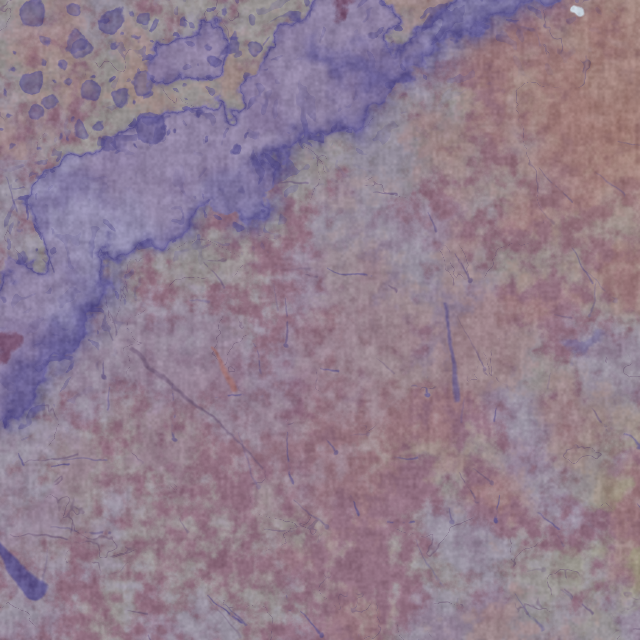
Reproduce this texture procedurally as a Shadertoy shader.

```glsl
// Weathered painted canvas: rosy washes, a violet ink spill with dark rims, spots and scratches
float hash(vec2 p) {
    vec3 q = fract(p.xyx * vec3(0.1031, 0.1030, 0.0973));
    q += dot(q, q.yzx + 33.33);
    return fract((q.x + q.y) * q.z);
}

float noise(vec2 p) {
    vec2 i = floor(p), f = fract(p);
    f = f * f * (3.0 - 2.0 * f);
    return mix(mix(hash(i), hash(i + vec2(1, 0)), f.x),
               mix(hash(i + vec2(0, 1)), hash(i + vec2(1, 1)), f.x), f.y);
}

float fbm(vec2 p) {
    float sum = 0.0, amp = 0.52;
    for (int i = 0; i < 5; i++) {
        sum += amp * noise(p);
        p = mat2(1.6, 1.2, -1.2, 1.6) * p + 17.3;
        amp *= 0.5;
    }
    return sum;
}

vec2 offset(vec2 p) { return vec2(fbm(p), fbm(p + 31.0)) - 0.5; }

// Distance to a stroke whose radius tapers from ra to rb
float stroke(vec2 p, vec2 a, vec2 b, float ra, float rb) {
    vec2 ab = b - a;
    float h = clamp(dot(p - a, ab) / dot(ab, ab), 0.0, 1.0);
    return length(p - a - ab * h) - mix(ra, rb, h);
}

float fill(float d, float soft) { return 1.0 - smoothstep(-soft, soft, d); }

float spill(vec2 p) {
    float d = stroke(p, vec2(0.01, 0.46), vec2(0.14, 0.68), 0.09, 0.085);
    d = min(d, stroke(p, vec2(0.14, 0.68), vec2(0.38, 0.79), 0.085, 0.065));
    d = min(d, stroke(p, vec2(0.36, 0.79), vec2(0.55, 0.92), 0.06, 0.09));
    d = min(d, stroke(p, vec2(0.56, 0.89), vec2(0.84, 1.02), 0.04, 0.02));
    d = min(d, stroke(p, vec2(0.25, 0.88), vec2(0.34, 0.93), 0.025, 0.04));
    d = min(d, length(p - vec2(0.38, 0.71)) - 0.042);
    // Bare islands left inside the ink
    d = max(d, -stroke(p, vec2(0.36, 0.84), vec2(0.42, 0.98), 0.022, 0.035));
    d = max(d, -stroke(p, vec2(0.62, 0.94), vec2(0.67, 0.99), 0.014, 0.02));
    return max(d, -stroke(p, vec2(0.0, 0.66), vec2(0.06, 0.60), 0.035, 0.012));
}

void mainImage(out vec4 fragColor, in vec2 fragCoord) {
    vec2 uv = fragCoord / iResolution.xy;
    float px = 0.7 / iResolution.y;
    vec2 warp = offset(uv * 9.0), ragged = offset(uv * 36.0 + 7.0);
    vec2 p = uv + warp * 0.1 + ragged * 0.05, q = uv + warp * 0.03 + ragged * 0.008;
    float cloud = fbm(uv * 3.5 + 4.0), blotch = fbm(uv * 17.0), mottle = fbm(uv * 60.0);
    vec3 ink = vec3(0.35, 0.32, 0.55), brown = vec3(0.44, 0.36, 0.47);

    // Rosy, grey-green, lilac and warm washes
    float tone = 0.35 * cloud + 0.35 * blotch + 0.3 * mottle;
    vec3 col = mix(vec3(0.57, 0.44, 0.51), vec3(0.59, 0.57, 0.57), smoothstep(0.39, 0.59, tone));
    float lilac = smoothstep(0.43, 0.62, 0.7 * fbm(uv * 7.0 + 61.0) + 0.3 * mottle);
    col = mix(col, vec3(0.58, 0.55, 0.64), 0.65 * lilac);
    float rose = fill(stroke(uv + warp * 0.2, vec2(0.0, 0.16), vec2(0.36, 0.38), 0.04, 0.13), 0.12);
    col = mix(col, vec3(0.57, 0.42, 0.53), 0.5 * rose * smoothstep(0.35, 0.6, blotch));
    float warm = smoothstep(0.46, 0.62, 0.7 * fbm(uv * 9.0 + 90.0) + 0.3 * mottle);
    col = mix(col, vec3(0.62, 0.48, 0.46), 0.5 * warm * smoothstep(0.2, 0.8, uv.x + step(0.75, uv.y)));
    float glow = exp(-22.0 * dot(uv - vec2(1.02, 0.83), uv - vec2(1.02, 0.83)));
    col = mix(col, vec3(0.65, 0.50, 0.44), 0.6 * glow);
    float lime = fill(length((uv - vec2(1.02, 0.17)) * vec2(1.0, 0.7)) - 0.1, 0.12);
    col = mix(col, vec3(0.61, 0.61, 0.49), 0.7 * lime * smoothstep(0.4, 0.58, blotch));

    // Irregular broken brown veins
    float vein = abs(fbm(uv * 7.0 + warp + 12.0) - 0.5);
    col = mix(col, brown, 0.6 * fill(vein - 0.003, 0.004) * smoothstep(0.48, 0.56, blotch));

    // Violet spill with pigment gathered at its ragged rim
    float d = spill(p), body = fill(d, 0.003);
    vec3 wash = mix(vec3(0.50, 0.47, 0.64), vec3(0.57, 0.55, 0.69), smoothstep(0.36, 0.56, blotch));
    wash = mix(wash, vec3(0.56, 0.48, 0.61), 0.5 * smoothstep(0.48, 0.62, cloud));
    col = mix(col, wash, 0.93 * body);
    float lower = smoothstep(-0.02, 0.06, uv.x * 0.75 - uv.y + 0.47);
    float pool = exp(-abs(d + 0.005) / mix(0.005, 0.02, lower * blotch * 1.6));
    col = mix(col, ink, 0.9 * pool * smoothstep(0.25, 0.48, blotch));
    float dark = fill(stroke(p, vec2(0.01, 0.39), vec2(0.13, 0.49), 0.015, 0.025), 0.03)
               + fill(stroke(p, vec2(0.5, 0.91), vec2(0.63, 0.88), 0.015, 0.02), 0.025);
    col = mix(col, ink, 0.75 * min(dark, 1.0) * body);

    // Droplets splashed close to the rim
    float drops = smoothstep(0.74, 0.82, noise(uv * 75.0 + warp * 9.0)) * exp(-abs(d) / 0.035);
    col = mix(col, ink, 0.75 * drops);

    // Ink spots scattered over the upper left
    for (int i = 0; i < 60; i++) {
        float k = float(i);
        vec2 c = vec2(0.4 * hash(vec2(k, 3.0)), 0.76 + 0.24 * hash(vec2(k, 8.0)));
        float r = mix(0.003, 0.022, pow(hash(vec2(k, 15.0)), 4.0));
        float s = length(uv + ragged * 0.025 - c) - r;
        col = mix(col, ink, fill(s, 0.001 + px) * (0.3 + 0.4 * exp(-abs(s) / 0.004) + 0.5 * (blotch - 0.3)));
    }

    // Thin scratches, some ending in a bead
    for (int i = 0; i < 90; i++) {
        float k = float(i), kind = hash(vec2(k, 21.0)), jitter = hash(vec2(k, 27.0)) - 0.5;
        vec2 a = vec2(hash(vec2(k, 33.0)), 0.82 * hash(vec2(k, 39.0)));
        float angle = kind < 0.35 ? 0.3 * jitter : kind < 0.75 ? -0.9 + 0.6 * jitter : -1.5 + 0.4 * jitter;
        vec2 b = a + mix(0.02, 0.1, pow(hash(vec2(k, 45.0)), 2.0)) * vec2(cos(angle), sin(angle));
        float line = stroke(q, a, b, 0.0004, 0.0018);
        if (kind * 5.0 - floor(kind * 5.0) > 0.7) line = min(line, length(q - b) - 0.004);
        float strength = mix(0.25, 0.85, hash(vec2(k, 57.0))) * (1.0 - body) * smoothstep(0.3, 0.45, mottle);
        col = mix(col, mix(brown, ink, hash(vec2(k, 63.0))), strength * fill(line, 0.0006 + px));
    }

    // Broad brush marks, red pools and a wet glint
    col = mix(col, ink, 0.85 * fill(stroke(q, vec2(0.0, 0.15), vec2(0.06, 0.08), 0.004, 0.018), 0.003));
    col = mix(col, brown, 0.7 * fill(stroke(q, vec2(0.21, 0.45), vec2(0.41, 0.27), 0.003, 0.001), 0.002));
    col = mix(col, ink, 0.6 * fill(stroke(q, vec2(0.69, 0.53), vec2(0.715, 0.37), 0.002, 0.005), 0.003));
    col = mix(col, ink, 0.4 * fill(length((p - vec2(0.9, 0.46)) * vec2(0.6, 1.0)) - 0.014, 0.006));
    col = mix(col, vec3(0.62, 0.43, 0.43), 0.8 * fill(stroke(q, vec2(0.33, 0.46), vec2(0.365, 0.39), 0.002, 0.005), 0.003));
    float red = min(length(p - vec2(0.01, 0.47)) - 0.02, length(p - vec2(0.525, 0.985)) - 0.018);
    col = mix(col, vec3(0.43, 0.27, 0.38), 0.75 * fill(red, 0.008));
    col = mix(col, vec3(0.78, 0.82, 0.86), fill(stroke(q, vec2(0.89, 0.983), vec2(0.9, 0.979), 0.005, 0.007), 0.002));

    // Broken canvas threads and dry pigment grain
    float threads = noise(uv * vec2(190.0, 40.0)) + 0.7 * noise(uv * vec2(40.0, 190.0)) - 0.85;
    col += 0.045 * threads + 0.13 * (mottle - 0.49) + 0.05 * (noise(uv * 230.0) - 0.5);
    fragColor = vec4(col, 1.0);
}
```
